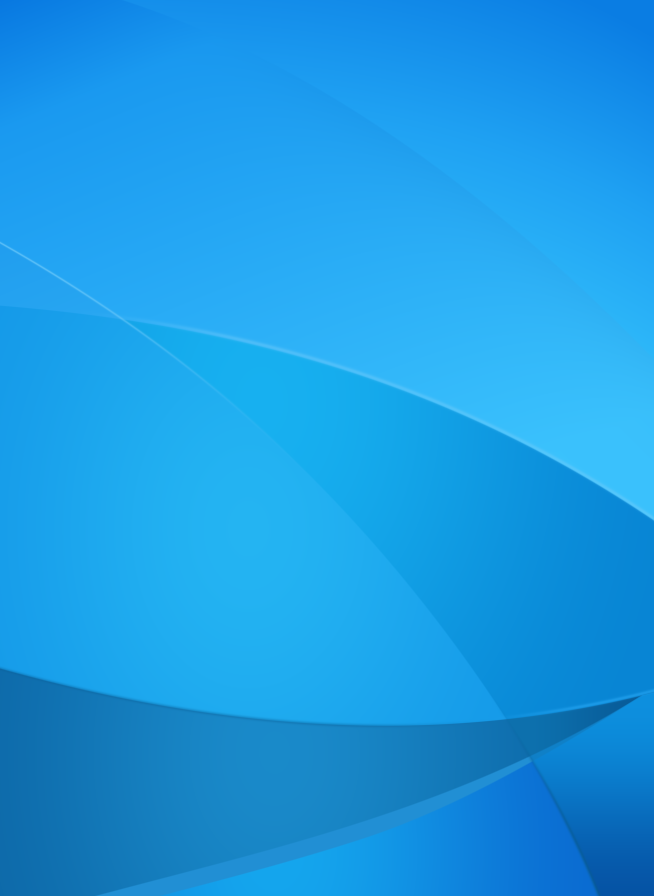
A WebGL 2 fragment shader for this background:

```glsl
#version 300 es
precision highp float;
// Glossy blue background of overlapping curved sheets with thin lit edges.

uniform vec2 u_resolution;
out vec4 fragColor;

// Quartic c0 + c.x t + c.y t^2 + c.z t^3 + c.w t^4
float curve(float t, float c0, vec4 c) {
    return c0 + t * (c.x + t * (c.y + t * (c.z + t * c.w)));
}

// Antialiased coverage: 1 where d is positive
float cover(float d) {
    float w = max(fwidth(d), 1e-5);
    return smoothstep(-0.7 * w, 0.7 * w, d);
}

// Soft hairline centred on d = 0
float hairline(float d, float width) {
    float w = max(width, 0.7 * fwidth(d));
    return exp(-d * d / (w * w));
}

// Shade that fades away on the positive side of an edge
float edgeShade(float d, float reach) {
    return exp(-max(d, 0.0) / reach);
}

// Three colour stops at 0, middle and 1
vec3 ramp(vec3 a, vec3 b, vec3 c, float middle, float t) {
    vec3 low = mix(a, b, clamp(t / middle, 0.0, 1.0));
    return mix(low, c, clamp((t - middle) / (1.0 - middle), 0.0, 1.0));
}

// Radial blend from a bright core to a darker rim
vec3 radial(vec2 p, vec2 centre, float radius, vec3 core, vec3 rim) {
    float r = length(p - centre) / radius;
    return mix(core, rim, smoothstep(0.0, 1.0, r));
}

vec3 upperSky(vec2 p) {
    float t = (1.0 - p.y) / 0.4 + 0.25 - 0.35 * p.x * p.x * p.x;
    return ramp(vec3(0.04, 0.49, 0.89), vec3(0.12, 0.63, 0.95),
                vec3(0.19, 0.74, 0.98), 0.5, t);
}

vec3 upperSheet(vec2 p, float depth) {
    float t = (1.0 - p.y + 0.3 * p.x) / 0.76;
    vec3 c = ramp(vec3(0.03, 0.47, 0.88), vec3(0.10, 0.60, 0.94),
                  vec3(0.23, 0.76, 0.99), 0.19, t);
    return c - vec3(0.02, 0.035, 0.025) * edgeShade(depth, 0.06) * smoothstep(0.2, 0.6, p.x);
}

vec3 middleSheet(vec2 p, float rightSide) {
    vec3 left = radial(p, vec2(0.38, 0.41), 0.52,
                       vec3(0.14, 0.705, 0.95), vec3(0.08, 0.60, 0.91));
    vec3 right = radial(p, vec2(0.40, 0.55), 0.68,
                        vec3(0.09, 0.69, 0.94), vec3(0.03, 0.52, 0.83));
    return mix(left, right, rightSide);
}

vec3 darkSheet(vec2 p, float rightSide) {
    vec3 left = radial(p, vec2(0.42, 0.16), 0.52,
                       vec3(0.10, 0.54, 0.79), vec3(0.05, 0.41, 0.66));
    vec3 right = mix(vec3(0.05, 0.44, 0.68), vec3(0.03, 0.36, 0.60),
                     smoothstep(0.8, 0.98, p.x));
    return mix(left, right, rightSide);
}

vec3 floorSheet(vec2 p, float rightSide) {
    vec3 left = radial(p, vec2(0.42, 0.05), 0.52,
                       vec3(0.08, 0.65, 0.93), vec3(0.04, 0.42, 0.82));
    vec3 right = mix(vec3(0.02, 0.32, 0.64), vec3(0.05, 0.56, 0.87),
                     smoothstep(-0.02, 0.22, p.y));
    return mix(left, right, rightSide);
}

void main() {
    vec2 p = gl_FragCoord.xy / u_resolution;

    // Signed offsets from the sweeping edges
    float topArc = curve(p.x, 1.0331, vec4(-0.1182, -0.316, 0.0, 0.0)) - p.y;
    float midArc = curve(p.x, 0.6589, vec4(-0.0595, -0.1082, -0.072, 0.0)) - p.y;
    float bowl = curve(p.x, 0.2539, vec4(-0.2046, 0.142, 0.036, 0.0)) - p.y;
    float rise = curve(p.x, -0.03, vec4(0.2194, -0.1171, 0.16, 0.0)) - p.y;
    float keel = min(rise, bowl);
    float rim = min(rise - 0.019 * (1.0 - smoothstep(0.55, 1.0, p.x)), bowl);
    float sweep = p.x - curve(p.y, 0.916, vec4(-0.5212, -1.2092, 1.37, -1.5));
    float rightSide = cover(sweep);

    // Stacked sheets, from back to front
    vec3 sheet = upperSheet(p, topArc) - vec3(0.0, 0.015, 0.015) * (1.0 - rightSide);
    vec3 color = mix(upperSky(p), sheet, cover(topArc));
    color = mix(color, middleSheet(p, rightSide), cover(midArc));
    color = mix(color, darkSheet(p, rightSide), cover(bowl));
    color = mix(color, mix(vec3(0.13, 0.56, 0.83), vec3(0.06, 0.50, 0.78), rightSide), cover(keel));
    color = mix(color, floorSheet(p, rightSide), cover(rim));

    // Lit and shaded hairlines
    vec3 glint = vec3(0.45, 0.80, 0.98);
    vec3 ink = vec3(0.03, 0.36, 0.58);
    color = mix(color, glint, 0.45 * hairline(midArc + 0.002, 0.0025) * smoothstep(0.1, 0.4, p.x));
    color = mix(color, glint, 0.65 * hairline(sweep, 0.003) * (1.0 - smoothstep(0.05, 0.5, p.x)));
    color = mix(color, ink, 0.65 * hairline(sweep, 0.003) * smoothstep(0.3, 0.1, p.y + 0.06));
    color = mix(color, ink, 0.35 * hairline(bowl, 0.002) * (1.0 - smoothstep(0.5, 0.8, p.x)));
    color = mix(color, vec3(0.15, 0.65, 0.95), 0.6 * hairline(bowl + 0.002, 0.002) * smoothstep(0.72, 0.9, p.x));
    fragColor = vec4(color, 1.0);
}
```
